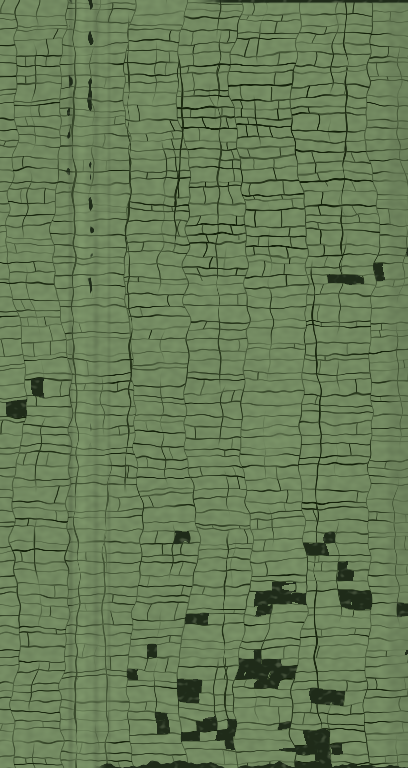
Give the GLSL for this texture, as a Shadertoy shader.

```glsl
// Weathered green paint on a moulded board, crazed into thin flat bricks.
// A jittered net of columns and rows gives the cracks; long splits, mould
// shading and fallen bricks showing the dark ground lie over it.
const vec3 PAINT = vec3(0.455, 0.545, 0.385);
const vec3 CRACK = vec3(0.08, 0.13, 0.04);
const vec3 GROUND = vec3(0.12, 0.17, 0.10);
const vec3 DUST = vec3(0.28, 0.33, 0.24);
const vec2 BRICK = vec2(0.038, 0.0138);

struct Band { float id; float lo; float hi; };

float hash(vec2 p) {
    vec3 q = fract(p.xyx * 0.1031);
    q += dot(q, q.yzx + 33.33);
    return fract((q.x + q.y) * q.z);
}
float corner(vec2 cell, vec2 offset) {
    float angle = 6.2832 * hash(cell + 57.0);
    return dot(vec2(cos(angle), sin(angle)), offset);
}
// Gradient noise
float noise(vec2 p) {
    vec2 i = floor(p), f = p - i, e = vec2(1, 0);
    vec2 u = f * f * (3.0 - 2.0 * f);
    float low = mix(corner(i, f), corner(i + e, f - e), u.x);
    float high = mix(corner(i + e.yx, f - e.yx), corner(i + 1.0, f - 1.0), u.x);
    return 1.4 * mix(low, high, u.y);
}
// Interval of a jittered grid that holds t
Band findBand(float t, float seed) {
    Band band = Band(0.0, 0.0, 0.0);
    for (float k = floor(t) - 1.0; k < floor(t) + 1.5; k++) {
        float edge = k + 0.75 * hash(vec2(k, seed));
        if (edge > t) { band.hi = edge; break; }
        band.id = k;
        band.lo = edge;
    }
    return band;
}
float edgeGap(Band b, float t) { return min(t - b.lo, b.hi - t); }
float nearestEdge(Band b, float t) { return b.id + step(b.hi - t, t - b.lo); }
float stroke(float d, float halfWidth, float blur) {
    return 1.0 - smoothstep(halfWidth - 0.5 * blur, halfWidth + blur, abs(d));
}
float softBox(vec2 p, vec2 centre, vec2 halfSize, float fade) {
    vec2 d = abs(p - centre) - halfSize;
    return 1.0 - smoothstep(-fade, fade, max(d.x, d.y));
}
// Splits along the grain: x, bottom, top, strength
float longSplits(vec2 p, float blur) {
    vec4 splits[8] = vec4[8](
        vec4(0.097, -0.1, 1.1, 0.6), vec4(0.169, 0.37, 0.97, 0.8),
        vec4(0.232, 0.68, 0.93, 0.9), vec4(0.285, 0.5, 0.95, 0.75),
        vec4(0.295, 0.03, 0.3, 0.85), vec4(0.413, 0.02, 0.65, 0.95),
        vec4(0.447, 0.64, 1.1, 0.9), vec4(0.138, -0.1, 0.4, 0.5));
    float ink = 0.0;
    for (int i = 0; i < 8; i++) {
        vec4 s = splits[i];
        float lane = float(i) * 3.0 + 0.5;
        float sway = 0.008 * noise(vec2(p.y * 5.0, lane)) + 0.004 * noise(vec2(p.y * 42.0, lane));
        float reach = softBox(p, vec2(s.x, 0.5 * (s.y + s.z)), vec2(1.0, 0.5 * (s.z - s.y)), 0.015);
        float halfWidth = 0.0006 + 0.0008 * noise(vec2(p.y * 35.0, lane + 1.0));
        ink = max(ink, s.w * reach * stroke(p.x - s.x - sway, halfWidth, blur));
    }
    return ink;
}
// Chance that a brick has fallen; clusters are x, y, radius
float fallChance(vec2 p) {
    vec3 spots[7] = vec3[7](
        vec3(0.345, 0.13, 0.026), vec3(0.285, 0.05, 0.024), vec3(0.4, 0.02, 0.028),
        vec3(0.46, 0.24, 0.022), vec3(0.24, 0.31, 0.016), vec3(0.36, 0.22, 0.022),
        vec3(0.45, 0.635, 0.012));
    float chance = 0.03 * softBox(p, vec2(0.36, 0.14), vec2(0.18, 0.16), 0.04);
    for (int i = 0; i < 7; i++) {
        float d = length((p - spots[i].xy) * vec2(0.8, 1.0)) / spots[i].z;
        chance = max(chance, 0.65 - 0.65 * smoothstep(0.6, 1.3, d));
    }
    return chance;
}
// Ragged chips strung along an upright line
float chips(vec2 p, float x, float low) {
    float level = noise(p * vec2(90, 65)) - 0.1 - abs(p.x - x) * 110.0;
    return smoothstep(0.0, 0.15, level) * smoothstep(low, low + 0.1, p.y);
}
void mainImage(out vec4 fragColor, in vec2 fragCoord) {
    vec2 p = fragCoord / iResolution.y;
    float blur = max(0.45 / iResolution.y, 0.0008), right = iResolution.x / iResolution.y;
    // Columns, then rows shared by pairs of columns
    float sway = 0.022 * noise(p * vec2(4, 5)) + 0.006 * noise(p * vec2(12, 42));
    float tx = (p.x + sway) / BRICK.x;
    Band col = findBand(tx, 3.0);
    float pair = floor(col.id * 0.5);
    float bend = 0.005 * noise(p * vec2(16, 30) + pair * 7.3) + 0.002 * noise(p * vec2(70, 55));
    float ty = (p.y + bend) / BRICK.y;
    Band row = findBand(ty, pair + 11.0);
    vec2 id = vec2(col.id, row.id);
    // Row cracks, column cracks and short splits inside bricks
    float crazed = softBox(p, vec2(0.335, 0.79), vec2(0.11, 0.13), 0.05);
    float mould = softBox(p, vec2(0.118, 0.5), vec2(0.026, 1.0), 0.006);
    float rim = smoothstep(right - 0.03, right - 0.02, p.x);
    float rowGap = edgeGap(row, ty) * BRICK.y, colGap = edgeGap(col, tx) * BRICK.x;
    float rowInk = mix(0.3, 1.0, hash(vec2(nearestEdge(row, ty), pair + 31.0)));
    rowInk *= 0.9 + 0.7 * noise(p * vec2(24, 45) + 9.0);
    float colId = nearestEdge(col, tx), seam = 1.0 - mod(colId, 2.0);
    float colInk = smoothstep(-0.2, 0.4, noise(vec2(colId * 3.7 + 0.5, p.y * 16.0)));
    colInk = max(colInk, 0.5 * seam);
    float cut = mix(col.lo, col.hi, mix(0.3, 0.7, hash(id + 5.0)));
    float hasCut = step(hash(id + 17.0), 0.25 + 0.5 * crazed);
    float cutGap = abs(tx - cut) * BRICK.x;
    float ink = rowInk * stroke(rowGap, 0.0006 + 0.0002 * crazed, blur);
    ink = max(ink, 0.8 * colInk * stroke(colGap, 0.0005, blur));
    ink = max(ink, hasCut * mix(0.3, 0.9, hash(id + 23.0)) * stroke(cutGap, 0.0005, blur));
    ink *= (1.0 - 0.45 * max(mould, rim)) * (1.0 + 0.35 * crazed);
    ink = min(max(ink, longSplits(p, blur)), 1.0);
    // Paint tone and mould profile
    float tone = 1.0 + 0.02 * noise(p * 7.0) + 0.06 * noise(p * vec2(90, 130)) - 0.06 * rim;
    tone += 0.04 * stroke(p.x - 0.106, 0.004, 0.004) - 0.1 * stroke(p.x - 0.092, 0.002, 0.003);
    tone -= 0.08 * (stroke(p.x - 0.125, 0.002, 0.004) + stroke(p.x - 0.142, 0.001, 0.003));
    vec3 color = mix(PAINT * tone, CRACK, ink);
    // Fallen bricks, chips and bare board ends
    float side = step(cut, tx);
    vec2 middle = vec2(mix(cut, mix(col.lo, col.hi, side), 0.5), 0.5 * (row.lo + row.hi)) * BRICK;
    middle.x -= sway;
    float fallen = step(hash(id + 41.0 + 13.0 * side), fallChance(middle));
    float inset = min(min(rowGap, colGap), cutGap);
    float bare = fallen * smoothstep(0.0, blur, inset + 0.0015 + 0.004 * noise(p * 110.0));
    bare = max(bare, max(chips(p, 0.09, 0.7), chips(p, 0.118, 0.4)));
    float foot = 0.004 + 0.006 * noise(vec2(p.x * 45.0, 0.5)) + 0.002 * noise(p * 150.0);
    bare = max(bare, stroke(p.y, foot, blur) * smoothstep(0.12, 0.14, p.x));
    bare = max(bare, smoothstep(0.995, 0.998, p.y) * smoothstep(0.25, 0.3, p.x));
    float dust = smoothstep(0.1, 0.9, noise(p * vec2(120, 160) + 4.0));
    fragColor = vec4(mix(color, mix(GROUND, DUST, dust), bare), 1.0);
}
```
